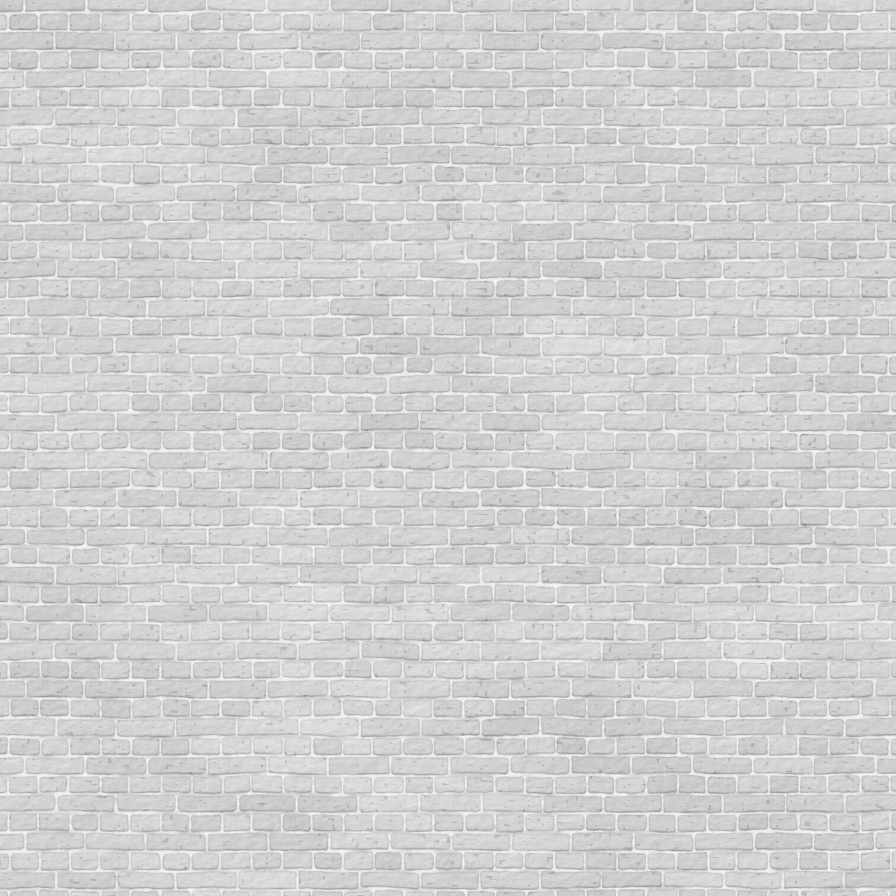
Give the GLSL for this texture, as a WebGL 2 fragment shader.

```glsl
#version 300 es
precision highp float;
// Pale painted brick wall in English bond: courses of long stretchers alternate
// with courses of short headers. Each brick is a rounded box with jittered ends,
// ragged edges, embossed grain, a shadow under its lower edge and white mortar.
uniform vec2 u_resolution;
out vec4 fragColor;

#define COURSES 47.0          // brick courses up the canvas
#define STRETCHERS 14.75      // long bricks across the canvas
#define JOINT 0.055           // half joint width, in course heights
#define END_JITTER 0.16       // wander of the brick ends, in course heights
#define RAGGED 0.11           // roughness of the brick outline
#define BRICK_GREY 0.826
#define BRICK_SPREAD 0.045    // tone difference between bricks
#define MORTAR_GREY 0.94
#define SHADOW_DEPTH 0.17
#define RELIEF 0.11           // strength of the embossed grain

float hash(vec2 p) {
    vec3 q = fract(vec3(p.xyx) * 0.1031);
    q += dot(q, q.yzx + 33.33);
    return fract((q.x + q.y) * q.z);
}

float noise(vec2 p) {
    vec2 i = floor(p), f = fract(p);
    f = f * f * (3.0 - 2.0 * f);
    return mix(mix(hash(i), hash(i + vec2(1, 0)), f.x),
               mix(hash(i + vec2(0, 1)), hash(i + vec2(1, 1)), f.x), f.y);
}

float fbm(vec2 p) {
    float sum = 0.0, amp = 0.5;
    for (int i = 0; i < 4; i++) {
        sum += amp * noise(p);
        p = p * 2.03 + 17.7;
        amp *= 0.5;
    }
    return sum;
}

float roundedBox(vec2 p, vec2 halfSize, float radius) {
    vec2 a = abs(p) - halfSize + radius;
    return length(max(a, 0.0)) + min(max(a.x, a.y), 0.0) - radius;
}

// Position of the joint left of brick i, in course heights
float jointX(float i, float course, float width, float phase) {
    return (i + phase) * width + (hash(vec2(i, course) + 50.0) - 0.5) * END_JITTER;
}

void main() {
    vec2 uv = gl_FragCoord.xy / u_resolution;
    float pixel = COURSES / u_resolution.y;
    vec2 wall = uv * COURSES + vec2(0.0, 0.65);

    // Slightly uneven courses
    vec2 p = wall;
    p.y += (noise(wall * vec2(0.45, 0.9)) - 0.5) * 0.14;
    float course = floor(p.y);

    // Bond: stretchers on odd courses, each pair shifted by half a brick
    bool header = mod(course, 2.0) < 0.5;
    float width = COURSES / STRETCHERS * (header ? 0.5 : 1.0);
    float phase = header ? 0.29 : (mod(course, 4.0) > 2.0 ? 0.41 : 0.91);

    // Find the brick between its two jittered joints
    float index = floor(p.x / width - phase);
    if (p.x < jointX(index, course, width, phase)) index -= 1.0;
    else if (p.x > jointX(index + 1.0, course, width, phase)) index += 1.0;
    float left = jointX(index, course, width, phase);
    float right = jointX(index + 1.0, course, width, phase);
    vec2 id = vec2(index, course) + 100.0;
    float tone = hash(id + 7.0), shape = hash(id + 31.0);

    // Brick outline, a little tilted and worn
    vec2 local = p - vec2(0.5 * (left + right), course + 0.5);
    local.y += local.x * (hash(id + 63.0) - 0.5) * 0.05;
    vec2 halfSize = vec2(0.5 * (right - left), 0.5) - JOINT;
    halfSize.y -= 0.035 * shape;
    float d = roundedBox(local, halfSize, 0.1 + 0.13 * shape);
    d += (fbm(wall * vec2(2.6, 4.0)) - 0.47) * RAGGED;

    // Brick face: own tone, broad stains, embossed grain, sparse pits
    vec2 grainPos = wall * vec2(2.4, 4.2) + id * 3.7;
    float grain = fbm(grainPos);
    float emboss = fbm(grainPos + vec2(-0.25, 0.4)) - grain;
    float stain = fbm(wall * vec2(0.13, 0.2) + 9.0) - 0.47;
    float face = BRICK_GREY + (tone - 0.5) * BRICK_SPREAD + stain * 0.07;
    face += emboss * RELIEF + (noise(wall * 13.0) - 0.5) * 0.025;
    face += 0.02 * local.y;
    face -= 0.1 * smoothstep(0.84, 0.95, noise(wall * vec2(4.0, 6.0) + 40.0));

    // Mortar: mostly white, dusty in places along the bed joints
    float patchy = noise(wall * vec2(0.9, 1.7) + 21.0);
    float bed = smoothstep(0.3, 0.48, abs(local.y));
    float mortar = MORTAR_GREY - 0.1 * bed * smoothstep(0.3, 0.8, patchy);
    mortar += (noise(wall * 9.0) - 0.5) * 0.05;

    float grey = mix(face, mortar, smoothstep(-0.7 * pixel, 0.7 * pixel, d));

    // Contact shadow: strong below, faint around the other edges
    float rim = (d + 0.015) / max(0.06, 0.6 * pixel);
    float below = smoothstep(-0.2, -0.42, local.y);
    float shadow = exp(-rim * rim) * mix(0.4, 1.0, below);
    shadow *= mix(0.45, 1.15, noise(wall * vec2(1.3, 2.0) + 70.0));
    grey -= SHADOW_DEPTH * shadow;

    fragColor = vec4(vec3(clamp(grey, 0.0, 1.0)), 1.0);
}
```
